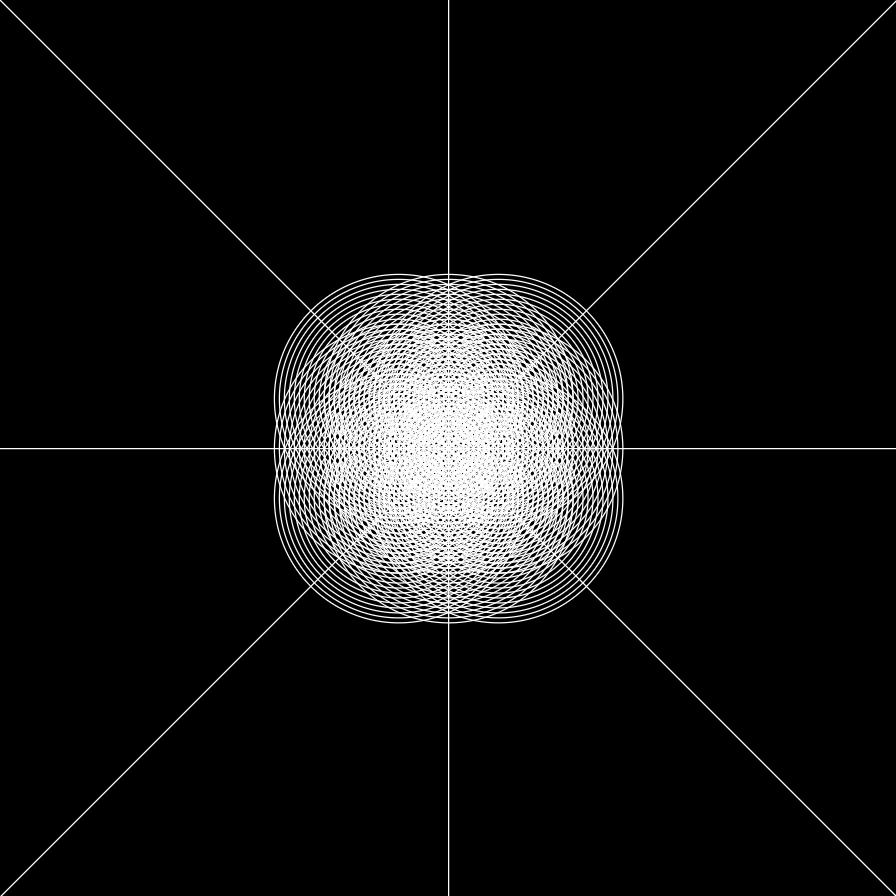
Give the GLSL for this background, as a Shadertoy shader.

```glsl
// Fine white line drawing on black: nine families of concentric rings, centred
// on a 3 x 3 grid, overlap into a moire rosette crossed by four long axes.
// Every line is an exact distance turned into pixel coverage, then united.

#define RING_STEP   (1.0 / 180.0)   // gap between neighbouring rings
#define RING_COUNT  25.0            // rings in each family
#define GRID_STEP   (10.0 / 180.0)  // gap between ring centres
#define LINE_WIDTH  (1.0 / 720.0)   // stroke width
#define CENTRE      vec2(0.5007, 0.4993)
#define INK         vec3(1.0)
#define PAPER       vec3(0.0)

const float PI = 3.14159;

// Share of a pixel covered by a stroke whose middle lies at this distance.
float strokeCoverage(float dist, float pixel) {
    float nearEdge = max(dist - 0.5 * LINE_WIDTH, -0.5 * pixel);
    float farEdge = min(dist + 0.5 * LINE_WIDTH, 0.5 * pixel);
    return clamp((farEdge - nearEdge) / pixel, 0.0, 1.0);
}

// Distance to the closest ring of a family centred on the origin.
float ringDistance(vec2 p) {
    float radius = length(p);
    float ring = clamp(round(radius / RING_STEP), 1.0, RING_COUNT);
    return abs(radius - ring * RING_STEP);
}

void mainImage(out vec4 fragColor, in vec2 fragCoord) {
    float pixel = 1.0 / min(iResolution.x, iResolution.y);
    vec2 p = (fragCoord - CENTRE * iResolution.xy) * pixel;
    float uncovered = 1.0;

    // Ring families on the grid
    for (int row = -1; row <= 1; row++) {
        for (int column = -1; column <= 1; column++) {
            vec2 ringCentre = GRID_STEP * vec2(column, row);
            uncovered *= 1.0 - strokeCoverage(ringDistance(p - ringCentre), pixel);
        }
    }

    // Axes through the centre, an eighth of a turn apart
    for (int axis = 0; axis < 4; axis++) {
        float angle = float(axis) * PI / 4.0;
        float axisDistance = abs(dot(p, vec2(-sin(angle), cos(angle))));
        uncovered *= 1.0 - strokeCoverage(axisDistance, pixel);
    }

    fragColor = vec4(mix(INK, PAPER, uncovered), 1.0);
}
```
